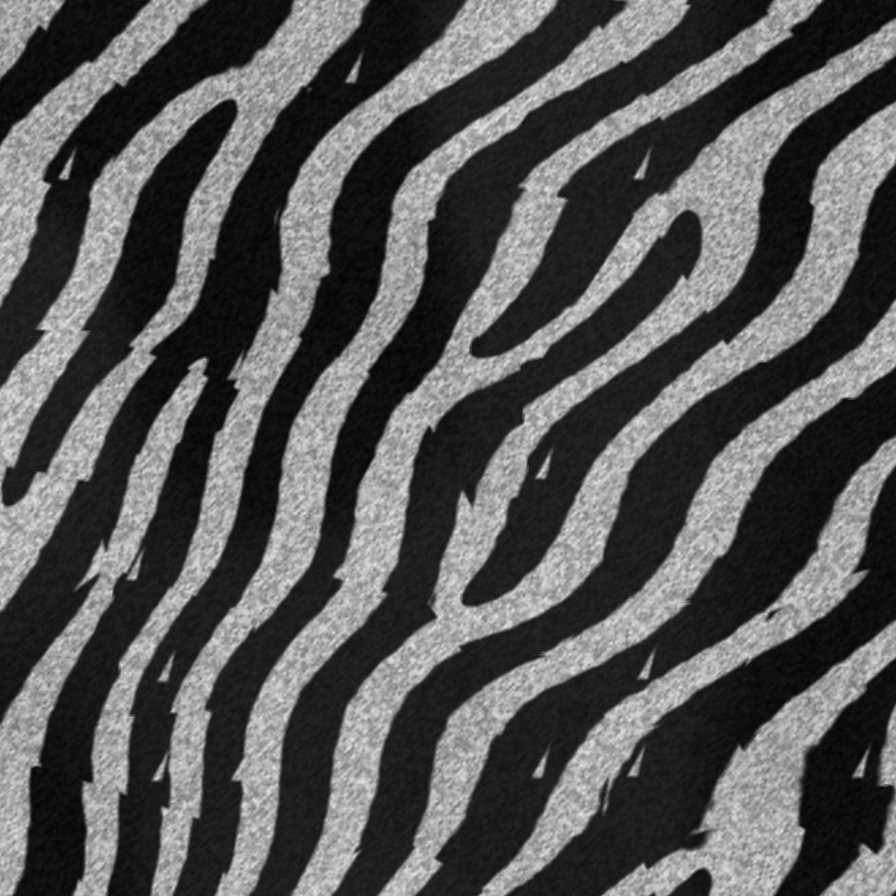
This pattern is drawn by a Shadertoy shader. Its source:

```glsl
// Zebra hide: stepped diagonal stripes with forks, patch seams and short grainy hair.
#define STRIPES_X 6.8      // stripes per canvas width
#define STRIPES_Y 6.2      // stripes per canvas height
#define STAIR_PERIOD 0.34  // height of one steep and flat run
#define STAIR_DEPTH 0.6
#define HALF_WIDTH 0.218   // half the pale share of a stripe period
#define FORKS 8
#define PATCHES 6.5        // hide patches per canvas height
#define SEAM_SHIFT 0.15    // stripe offset between patches
#define BLUR 0.0014
#define HAIR_GRAIN 0.36

const float TAU = 6.2831853;

vec2 hash2(vec2 p) {
    vec3 q = fract(p.xyx * vec3(0.1031, 0.1030, 0.0973));
    q += dot(q, q.yzx + 33.33);
    return fract((q.xx + q.yz) * q.zy);
}

float noise(vec2 p) {
    vec2 i = floor(p), f = fract(p);
    f = f * f * (3.0 - 2.0 * f);
    vec2 e = vec2(0, 1);
    return mix(mix(hash2(i).x, hash2(i + e.yx).x, f.x),
               mix(hash2(i + e.xy).x, hash2(i + e.yy).x, f.x), f.y);
}

// Random pair of the nearest Voronoi patch
vec2 patchSeed(vec2 p) {
    vec2 cell = floor(p), seed = vec2(0);
    float best = 9.0;
    for (int k = 0; k < 9; k++) {
        vec2 c = cell + vec2(k % 3 - 1, k / 3 - 1);
        vec2 d = c + hash2(c + 40.0) - p;
        float dist = dot(d, d);
        if (dist < best) { best = dist; seed = hash2(c + 91.0); }
    }
    return seed;
}

// Stripe phase: steep at the left, stepped diagonals at the right
float stripePhase(vec2 p) {
    p += 0.05 * (vec2(noise(p * 4.0), noise(p * 4.0 + 17.0)) - 0.5);
    float k = TAU / STAIR_PERIOD;
    float bend = k * p.y + 2.5 * noise(p * 2.2 + 5.0) + 1.2 * p.x;
    float rise = p.y - 0.5 + STAIR_DEPTH * sin(bend) / k;
    float lean = mix(0.6, 1.0, smoothstep(0.0, 0.6, p.x));
    float phase = STRIPES_X * p.x + smoothstep(0.0, 0.5, p.x) - STRIPES_Y * lean * rise;
    // Each phase vortex adds one stripe on one side, forming a fork
    for (int i = 0; i < FORKS; i++) {
        vec2 d = p - fract(vec2(0.24, 0.61) + float(i) * vec2(0.7549, 0.5698));
        phase += (i % 2 == 0 ? 1.0 : -1.0) * atan(d.y, d.x) / TAU;
    }
    return phase;
}

// Small tapered slivers of pale hair
float flecks(vec2 p) {
    vec2 g = p * 9.0, cell = floor(g), h = hash2(cell + 7.0);
    vec2 q = (fract(g) - 0.3 - 0.4 * h.yx) / 9.0;
    q.x -= 0.4 * q.y;
    float width = 0.006 * (0.5 - q.y / 0.036);
    float inside = 1.0 - smoothstep(-0.0015, 0.0015, abs(q.x) - width);
    return inside * smoothstep(-0.018, -0.015, q.y) * step(h.x, 0.13);
}

// Pale coverage in x, patch tone in y
vec2 hide(vec2 p) {
    vec2 seed = patchSeed(p * PATCHES);
    float phase = stripePhase(p) + SEAM_SHIFT * (seed.x - 0.5);
    phase += 0.04 * (noise(p * 70.0) - 0.5);
    float halfWidth = HALF_WIDTH + 0.14 * (noise(p * 6.0 + 31.0) - 0.5) + 0.05 * (seed.y - 0.5);
    float d = abs(fract(phase) - 0.5);
    float pale = 1.0 - smoothstep(halfWidth - 0.02, halfWidth + 0.02, d);
    return vec2(max(pale, flecks(p)), seed.y - 0.5);
}

void mainImage(out vec4 fragColor, in vec2 fragCoord) {
    vec2 p = fragCoord / iResolution.y;

    // Soft 3 x 3 sampling smooths stripe edges and seams
    vec2 coat = vec2(0);
    for (int k = 0; k < 9; k++)
        coat += hide(p + BLUR * vec2(k % 3 - 1, k / 3 - 1)) / 9.0;

    // Short hair lying along the diagonal
    vec2 along = vec2(p.x + p.y, p.y - p.x) * 0.7071 + 2.0;
    float hair = 0.75 * (noise(along * vec2(170.0, 290.0)) - 0.5)
               + 0.45 * (noise(p * 330.0 + 9.0) - 0.5);

    float shade = noise(p * 3.2 + 12.0);
    float dark = mix(0.052, 0.112, smoothstep(0.46, 0.7, shade)) + 0.012 * coat.y + 0.06 * hair;
    float pale = 0.66 + 0.07 * (shade - 0.5) + 0.05 * coat.y + HAIR_GRAIN * hair;
    fragColor = vec4(vec3(mix(dark, pale, coat.x)), 1.0);
}
```
